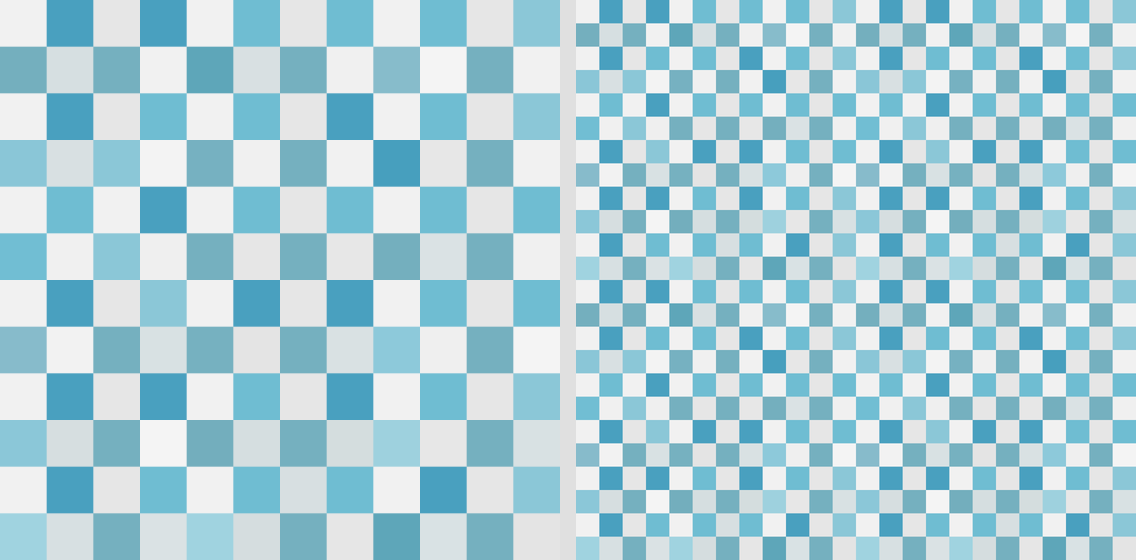
Left: one tile. Right: repeated 2 by 2.
Give the GLSL for this pattern, as a WebGL 2 fragment shader.

```glsl
#version 300 es
precision highp float;

uniform vec2 u_resolution;
out vec4 outColor;

const int   TILES     = 12;     // repeats across and down (multiple of 4)
const float EDGE      = 0.02;   // softness of tile borders, in tiles
const float TINT_VARY = 0.012;  // brightness drift of the mixed tiles
const uint  SEED      = 7u;

const vec3 WHITE = vec3(0.947);
const vec3 GREY  = vec3(0.902);
const vec3 MIST  = vec3(0.842, 0.875, 0.882);
const vec3 ICE   = vec3(0.80, 0.895, 0.92);
const vec3 SKY   = vec3(0.437, 0.741, 0.824);
const vec3 DEEP  = vec3(0.285, 0.627, 0.750);
const vec3 SLATE = vec3(0.459, 0.690, 0.750);
const vec3 AQUA  = vec3(0.545, 0.780, 0.845);
const vec3 PALE  = vec3(0.620, 0.820, 0.870);
const vec3 DUSTY = vec3(0.530, 0.735, 0.795);
const vec3 TEAL  = vec3(0.370, 0.650, 0.725);

// Integer hash of a tile, 0 to 1
float hash(ivec2 cell, uint salt) {
    uint n = uint(cell.x) + uint(cell.y) * 64u + (salt + SEED) * 4096u;
    n = n * 747796405u + 2891336453u;
    n = ((n >> ((n >> 28) + 4u)) ^ n) * 277803737u;
    n = (n >> 22) ^ n;
    return float(n & 65535u) / 65536.0;
}

// Sky rows: white and grey lights, sky darks with deep accents
vec3 skyRow(int phase, float pick) {
    if (phase == 0) return WHITE;
    if (phase == 1) return pick < 0.06 ? DEEP : SKY;
    if (phase == 2) return pick < 0.78 ? GREY : pick < 0.90 ? WHITE : pick < 0.95 ? MIST : ICE;
    return pick < 0.40 ? DEEP : pick < 0.56 ? AQUA : SKY;
}

// Slate rows: slate darks alternating with mixed blues, mixed lights
vec3 slateRow(int phase, int row, float pick) {
    if (phase == 2) return pick < 0.90 ? SLATE : pick < 0.95 ? SKY : AQUA;
    if (phase == 0) {
        if (pick < 0.40) return SLATE;
        if (pick < 0.56) return PALE;
        if (pick < 0.67) return DUSTY;
        if (pick < 0.78) return TEAL;
        if (pick < 0.89) return DEEP;
        return pick < 0.95 ? AQUA : SKY;
    }
    // Misty lights gather in the lower half
    float mistShare = row < TILES / 2 ? 0.42 : 0.10;
    float iceShare  = row < TILES / 3 ? 0.20 : 0.0;
    if (pick < mistShare) return MIST;
    if (pick < mistShare + iceShare) return ICE;
    return pick < mistShare + iceShare + 0.25 ? GREY : WHITE;
}

// Colour of one tile; indices wrap around the canvas
vec3 tileColor(ivec2 index) {
    ivec2 cell = (index + TILES) % TILES;
    int phase = cell.x % 4;
    float pick = hash(cell, 0u);
    if (cell.y % 2 == 1) return skyRow(phase, pick);
    float drift = phase == 2 ? 0.0 : (hash(cell, 1u) - 0.5) * 2.0 * TINT_VARY;
    return slateRow(phase, cell.y, pick) + drift;
}

void main() {
    vec2 pos = gl_FragCoord.xy / u_resolution * float(TILES) - 0.5;
    ivec2 base = ivec2(floor(pos));

    // Narrow blend across the borders of four neighbouring tiles
    vec2 width = max(vec2(EDGE), float(TILES) / u_resolution);
    vec2 blend = clamp((fract(pos) - 0.5) / width + 0.5, 0.0, 1.0);
    vec3 lower = mix(tileColor(base), tileColor(base + ivec2(1, 0)), blend.x);
    vec3 upper = mix(tileColor(base + ivec2(0, 1)), tileColor(base + ivec2(1, 1)), blend.x);

    outColor = vec4(mix(lower, upper, blend.y), 1.0);
}
```
